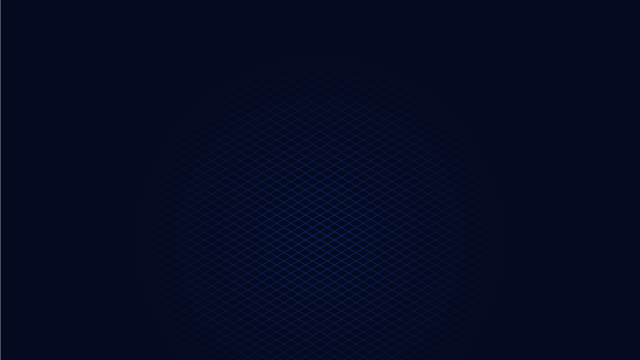
This background is drawn by a Shadertoy shader. Its source:

```glsl
// Faint blue isometric grid fading out in a round glow on deep navy.

// Lengths are in canvas heights; x is measured from the middle.
const vec3  NAVY        = vec3(0.019, 0.040, 0.126);
const vec3  LINE_BLUE   = vec3(0.060, 0.245, 0.660);
const vec3  EDGE_GREY   = vec3(0.52, 0.54, 0.58);
const vec2  GLOW_CENTRE = vec2(0.0, 0.335);
const float GLOW_RADIUS = 0.525;
const float GLOW_PEAK   = 0.60;
const vec2  GRID_ORIGIN = vec2(0.0, 0.3796);
const float DIAMOND_TALL = 10.0 / 432.0;
const float LINE_WIDTH  = 0.0020;
const float EDGE_WIDTH  = 0.0015;
const vec2  LINE_NORMAL = vec2(0.5, 0.8660254);   // lines tilt by 30 degrees

// Share of a pixel covered by a stripe whose middle is at distance d.
float stripe(float d, float width, float pixel) {
    float outer = clamp(0.5 + (0.5 * width - d) / pixel, 0.0, 1.0);
    float inner = clamp(0.5 - (0.5 * width + d) / pixel, 0.0, 1.0);
    return outer - inner;
}

// Evenly spaced parallel lines across the given normal.
float parallelLines(vec2 p, vec2 normal, float pixel) {
    float spacing = DIAMOND_TALL * LINE_NORMAL.y;
    float cell = dot(p, normal) / spacing;
    float d = abs(fract(cell + 0.5) - 0.5) * spacing;
    return stripe(d, LINE_WIDTH, pixel);
}

void mainImage(out vec4 fragColor, in vec2 fragCoord) {
    float pixel = 1.0 / iResolution.y;
    vec2 p = vec2(fragCoord.x - 0.5 * iResolution.x, fragCoord.y) * pixel;

    // Two crossing families of lines form the diamonds
    vec2 q = p - GRID_ORIGIN;
    float rising  = parallelLines(q, LINE_NORMAL * vec2(-1.0, 1.0), pixel);
    float falling = parallelLines(q, LINE_NORMAL, pixel);
    float grid = 1.0 - (1.0 - rising) * (1.0 - falling);

    // Radial fade of the grid
    float glow = GLOW_PEAK * max(0.0, 1.0 - length(p - GLOW_CENTRE) / GLOW_RADIUS);
    vec3 colour = mix(NAVY, LINE_BLUE, grid * glow);

    // Thin pale strip along the left side
    float edge = stripe(abs(fragCoord.x * pixel - 0.5 * EDGE_WIDTH), EDGE_WIDTH, pixel);
    colour = mix(colour, EDGE_GREY, edge);

    fragColor = vec4(colour, 1.0);
}
```
